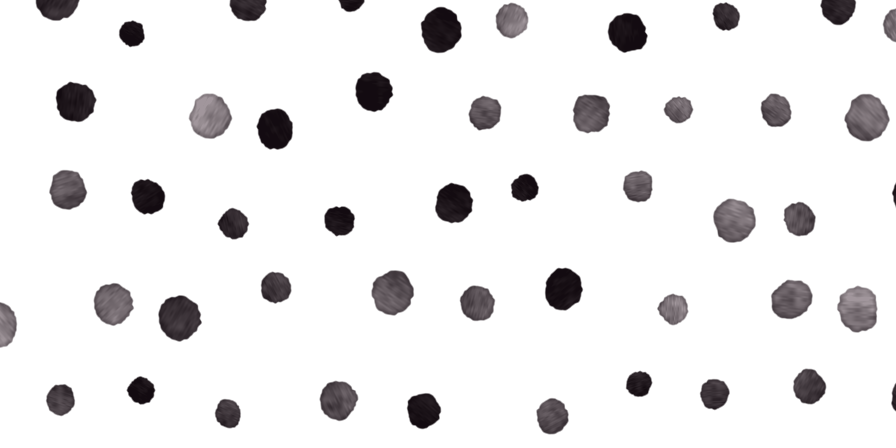
Give the GLSL for this pattern, as a WebGL 2 fragment shader.

```glsl
#version 300 es
precision highp float;

uniform vec2 u_resolution;
out vec4 fragColor;

// Lengths are fractions of the canvas height.
const vec3 PAPER = vec3(1.0);
const vec3 INK_DARK = vec3(0.075, 0.045, 0.065);
const vec3 INK_PALE = vec3(0.63, 0.59, 0.61);
const float CELL = 0.215;
const float JITTER = 0.48;
const float RADIUS_MIN = 0.027;
const float RADIUS_MAX = 0.050;
const float EDGE_WIDTH = 0.005;
const float STRETCH = 0.07;
const float TONE_POWER = 1.7;
const float TONE_MAX = 0.88;
const float SHADING = 0.26;
const float MOTTLE = 0.45;
const float GRAIN = 0.35;
const float RIM_DARKENING = 0.25;

float hash(vec2 p) {
    vec3 q = fract(p.xyx * vec3(0.1031, 0.1030, 0.0973));
    q += dot(q, q.yzx + 33.33);
    return fract((q.x + q.y) * q.z);
}

vec2 hash2(vec2 p) {
    return vec2(hash(p + 17.0), hash(p + 71.0));
}

float noise(vec2 p) {
    vec2 i = floor(p);
    vec2 f = fract(p);
    f = f * f * (3.0 - 2.0 * f);
    vec2 ends = mix(vec2(hash(i), hash(i + vec2(0, 1))),
                    vec2(hash(i + vec2(1, 0)), hash(i + 1.0)), f.x);
    return mix(ends.x, ends.y, f.y);
}

mat2 rotation(float angle) {
    float c = cos(angle), s = sin(angle);
    return mat2(c, s, -s, c);
}

// Relative radius of a hand-painted outline in a given direction.
float outline(vec2 direction, float seed) {
    vec2 offset = vec2(seed * 91.0 + 20.0);
    float broad = noise(direction * 1.3 + offset) - 0.5;
    float rough = noise(direction * 5.0 + offset) - 0.5;
    float oval = direction.x * direction.x - direction.y * direction.y;
    return 1.0 + 0.20 * broad + 0.11 * rough - STRETCH * (seed - 0.2) * oval;
}

// Watery ink: sloped wash, cloudy mottling, brush streaks and a dark rim.
vec3 inkColor(vec2 local, float rim, vec2 id) {
    float angle = 6.2832 * hash(id + 5.0);
    vec2 brush = rotation(angle) * local;
    float tone = TONE_MAX * pow(hash(id + 43.0), TONE_POWER);
    float cloud = noise(local * 2.6 + id * 13.0 + 200.0) - 0.5;
    float streak = noise(brush * vec2(3.0, 11.0) + id * 7.0 + 200.0) - 0.5;
    float variation = SHADING * brush.y + MOTTLE * cloud + GRAIN * streak;
    tone += variation * (0.22 + 0.5 * tone);
    tone *= 1.0 - RIM_DARKENING * smoothstep(0.75, 0.98, rim);
    return mix(INK_DARK, INK_PALE, clamp(tone, 0.0, 1.0));
}

void main() {
    vec2 point = gl_FragCoord.xy / u_resolution.y;
    vec3 color = PAPER;
    float row = floor(point.y / CELL);

    // Visit the neighbouring cells of a staggered, jittered grid.
    for (int dy = -1; dy <= 1; dy++) {
        float cellRow = row + float(dy);
        float stagger = 0.5 * mod(cellRow, 2.0);
        float column = floor(point.x / CELL - stagger);
        for (int dx = -1; dx <= 1; dx++) {
            vec2 id = vec2(column + float(dx), cellRow);
            vec2 center = id + vec2(stagger, 0.0) + 0.5;
            center += JITTER * (hash2(id) - 0.5);

            vec2 offset = point - center * CELL;
            float dist = length(offset);
            float size = mix(RADIUS_MIN, RADIUS_MAX, hash(id + 29.0));
            vec2 direction = offset / max(dist, 1e-5);
            float radius = size * outline(direction, hash(id + 61.0));

            float softness = 0.5 * EDGE_WIDTH;
            float cover = 1.0 - smoothstep(-softness, softness, dist - radius);
            vec3 ink = inkColor(offset / size, dist / radius, id);
            color = mix(color, ink, cover);
        }
    }
    fragColor = vec4(color, 1.0);
}
```
